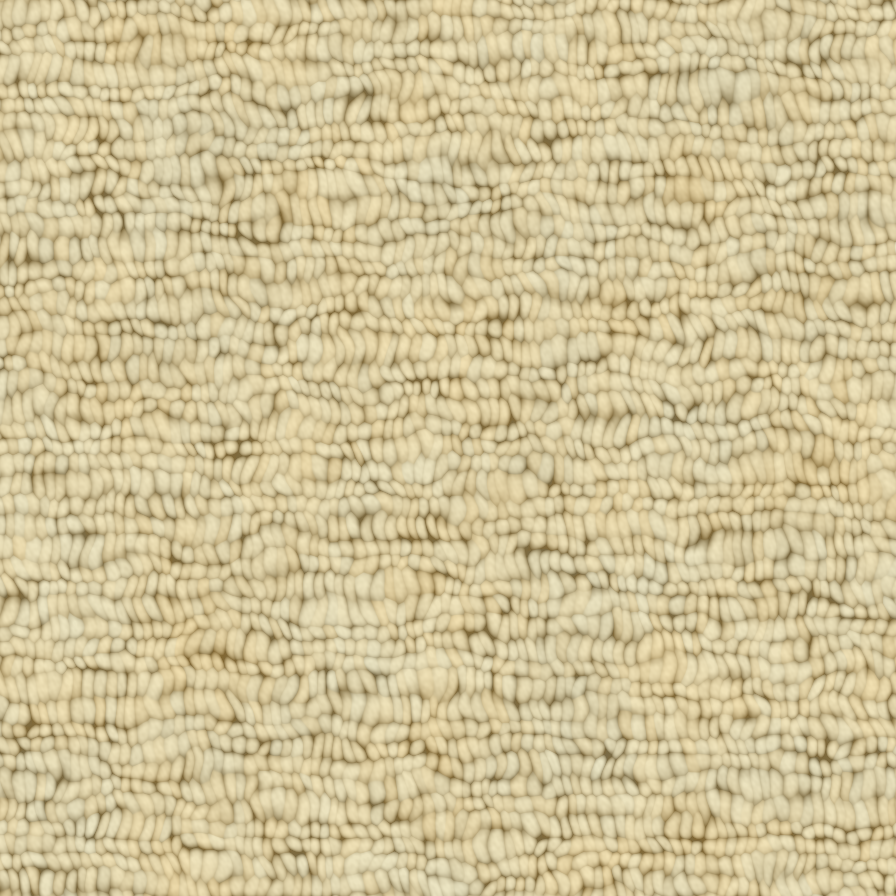
Write a three.js fragment shader that draws this texture.

```glsl
// Cream looped-pile wool carpet: wavy horizontal rows of plump, tightly packed yarn loops.
#define ROWS 45.0
#define COLUMNS 80.0
#define ROW_WAVE 0.95
#define LOOP_JITTER 0.36
#define LOOP_RADIUS vec2(0.67, 0.60)
#define SIZE_VARIATION 0.42
#define CREASE_DEPTH 0.60
#define BLEND_SHARPNESS 14.0
#define FIBRE_CONTRAST 0.13
#define SHADOW_COLOUR vec3(0.49, 0.41, 0.235)
#define WOOL_COLOUR vec3(0.91, 0.86, 0.70)
#define WARM_SHIFT vec3(0.022, -0.008, -0.045)

varying vec2 vUv;

vec2 hash2(vec2 p) {
  vec3 q = fract(vec3(p.xyx) * vec3(0.1031, 0.1030, 0.0973));
  q += dot(q, q.yzx + 33.33);
  return fract((q.xx + q.yz) * q.zy);
}

float cornerSlope(vec2 cell, vec2 offset) {
  float angle = 6.2832 * hash2(cell + 71.0).x;
  return dot(vec2(cos(angle), sin(angle)), offset);
}

// Gradient noise, roughly -0.7 to 0.7
float gradientNoise(vec2 p) {
  vec2 i = floor(p);
  vec2 f = p - i;
  vec2 u = f * f * f * (f * (f * 6.0 - 15.0) + 10.0);
  vec2 e = vec2(1.0, 0.0);
  float low = mix(cornerSlope(i, f), cornerSlope(i + e, f - e), u.x);
  float high = mix(cornerSlope(i + e.yx, f - e.yx), cornerSlope(i + e.xx, f - e.xx), u.x);
  return mix(low, high, u.y);
}

// Bend the rows and vary the spacing of the loops
vec2 weaveCoordinates(vec2 uv) {
  vec2 p = uv * vec2(COLUMNS, ROWS);
  p.y += ROW_WAVE * gradientNoise(uv * vec2(11.0, 18.0) + 5.0);
  p.y += 0.22 * gradientNoise(uv * vec2(34.0, 40.0) + 19.0);
  p.x += 1.1 * gradientNoise(uv * vec2(17.0, 25.0) + 43.0);
  return p;
}

// Blend nearby loops: x = depth from the crown, y = local height, z = tint, w = brightness
vec4 loopPile(vec2 p) {
  float row = floor(p.y);
  float total = 0.0;
  vec3 traits = vec3(0.0);
  for (int j = -1; j <= 1; j++) {
    float loopRow = row + float(j);
    float rowShift = hash2(vec2(loopRow, 7.0)).x;
    float column = floor(p.x + rowShift);
    for (int i = -2; i <= 2; i++) {
      vec2 cell = vec2(column + float(i), loopRow);
      vec2 place = hash2(cell + 11.0);
      vec2 look = hash2(cell + 137.0);
      vec2 centre = cell + 0.5 - vec2(rowShift, 0.0);
      centre += (place - 0.5) * LOOP_JITTER * vec2(1.0, 0.85);

      // Runs of fat and thin loops along each row
      float fatness = gradientNoise(vec2(cell.x * 0.17, cell.y * 0.73 + 0.4));
      vec2 radius = LOOP_RADIUS * (1.0 + SIZE_VARIATION * fatness);
      radius *= 0.92 + 0.18 * look.yx;
      vec2 local = p - centre;
      local.x += local.y * (0.12 + 0.7 * (place.y - 0.5));
      vec2 q = local / radius;
      float depth = dot(q, q) + 0.18 * (look.x - 0.5);
      float weight = exp(-BLEND_SHARPNESS * depth);
      total += weight;
      traits += weight * vec3(local.y, look.x - 0.5, look.y - 0.5);
    }
  }
  float depth = -log(max(total, 1e-30)) / BLEND_SHARPNESS;
  return vec4(depth, traits / max(total, 1e-30));
}

// Fine twisted strands, slanting across the loops
float fibres(vec2 uv) {
  vec2 slanted = vec2(uv.x + 0.45 * uv.y, uv.y - 0.3 * uv.x);
  return 0.6 * gradientNoise(slanted * vec2(210.0, 110.0))
       + 0.4 * gradientNoise(uv * vec2(150.0, 190.0) + 31.0);
}

void main() {
  vec4 pile = loopPile(weaveCoordinates(vUv));
  float depth = max(pile.x, 0.0);

  // Creases deepen unevenly; light falls from above
  float unevenness = 1.0 + 0.55 * gradientNoise(vUv * vec2(24.0, 36.0) + 83.0);
  float tone = 0.98 - CREASE_DEPTH * unevenness * pow(depth, 1.5);
  tone += 0.14 * pile.y + 0.11 * pile.w;
  tone += FIBRE_CONTRAST * fibres(vUv);
  tone += 0.06 * gradientNoise(vUv * 6.0 + 13.0);

  // Slight warm and greenish drift between loops and across the carpet
  float warmth = 0.9 * pile.z + 0.8 * gradientNoise(vUv * vec2(7.0, 10.0) + 57.0);
  vec3 colour = mix(SHADOW_COLOUR, WOOL_COLOUR, clamp(tone, 0.0, 1.06));
  colour += WARM_SHIFT * warmth;
  gl_FragColor = vec4(colour, 1.0);
}
```
